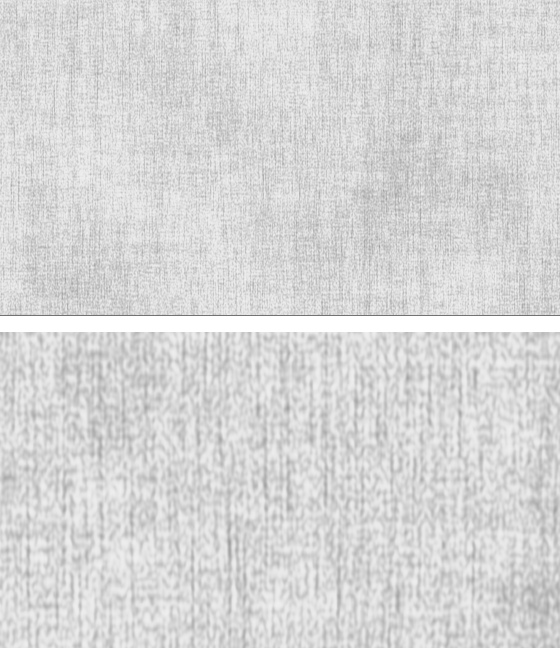
Top, the full canvas; bottom, a detail of the centre.
Reproduce this texture procedurally as a Shadertoy shader.

```glsl
// Pale grey linen cloth: crisp stitch grain, thin dark upright gaps and faint cross threads.

// Tones, from 0 to 1
const float BASE_TONE  = 0.859;
const float HEM_TONE   = 0.45;
const float LIGHT_KNEE = 0.87;   // highlights flatten above this
const float LIGHT_ROOM = 0.11;   // most that highlights rise past the knee

// Noise cells per canvas height (x, y)
const vec2 WARP_CELLS   = vec2(180.0, 17.0);
const vec2 STITCH_CELLS = vec2(194.0, 122.0);
const vec2 WEFT_CELLS   = vec2(17.0, 136.0);
const vec2 BAND_CELLS   = vec2(3.0, 36.0);
const vec2 STRIPE_CELLS = vec2(28.0, 1.8);
const vec2 CLOUD_CELLS  = vec2(1.9, 1.5);

// Strength of each layer
const float WARP_GAIN   = 0.110;
const float STITCH_GAIN = 0.175;
const float WEFT_GAIN   = 0.064;
const float GAP_GAIN    = 0.092;
const float BAND_GAIN   = 0.040;
const float STRIPE_GAIN = 0.048;
const float CLOUD_GAIN  = 0.088;

const float THREADS      = 128.0;   // warp threads per canvas height
const float GAP_WIDTH    = 0.21;    // half width of a gap, in threads
const float GAP_RUNS     = 6.0;     // changes of a gap along its length
const float THREAD_SWAY  = 0.008;   // sideways drift of the threads
const float CHEVRON_RISE = 0.0025;  // slant of the stitches
const float HEM_HEIGHT   = 0.0026;  // dark cut edge at the foot
const int   SAMPLES      = 2;       // antialiasing grid per side

// Unit gradient at a lattice point, from an integer hash
vec2 latticeGradient(ivec2 cell, uint seed) {
    uint h = uint(cell.x) * 374761393u + uint(cell.y) * 668265263u + seed * 974711u;
    h = (h ^ (h >> 15)) * 2246822519u;
    h = (h ^ (h >> 13)) * 3266489917u;
    h ^= h >> 16;
    float angle = float(h & 65535u) * 6.28318 / 65536.0;
    return vec2(cos(angle), sin(angle));
}

float gradientNoise(vec2 p, uint seed) {
    ivec2 cell = ivec2(floor(p));
    vec2 f = fract(p);
    vec2 w = f * f * f * (f * (f * 6.0 - 15.0) + 10.0);
    float a = dot(latticeGradient(cell, seed), f);
    float b = dot(latticeGradient(cell + ivec2(1, 0), seed), f - vec2(1.0, 0.0));
    float c = dot(latticeGradient(cell + ivec2(0, 1), seed), f - vec2(0.0, 1.0));
    float d = dot(latticeGradient(cell + ivec2(1, 1), seed), f - vec2(1.0, 1.0));
    return mix(mix(a, b, w.x), mix(c, d, w.x), w.y);
}

// Thin shadow between neighbouring threads, coming and going along its length
float threadGap(vec2 p) {
    float column = p.x * THREADS;
    float line = 1.0 - smoothstep(0.0, 2.0 * GAP_WIDTH, abs(fract(column) - 0.5));
    float run = gradientNoise(vec2(floor(column) * 1.37 + 0.4, p.y * GAP_RUNS), 6u);
    return line * smoothstep(-0.18, 0.42, run);
}

// Flatten the highlights smoothly
float softenLights(float tone) {
    float excess = max(tone - LIGHT_KNEE, 0.0);
    return min(tone, LIGHT_KNEE) + excess * LIGHT_ROOM / (LIGHT_ROOM + excess);
}

float clothTone(vec2 p) {
    // Threads lean and drift a little
    vec2 q = p;
    q.x += THREAD_SWAY * gradientNoise(p * vec2(5.0, 2.0), 1u);
    q.y += THREAD_SWAY * gradientNoise(p * vec2(2.0, 5.0), 2u);

    // Stitches slant up and down in alternate columns
    float zigzag = abs(fract(q.x * THREADS * 0.5) * 2.0 - 1.0);
    vec2 stitchPos = q + vec2(0.0, CHEVRON_RISE * zigzag);

    float tone = BASE_TONE;
    tone += WARP_GAIN * gradientNoise(q * WARP_CELLS, 3u);
    tone += STITCH_GAIN * gradientNoise(stitchPos * STITCH_CELLS, 4u);
    tone += WEFT_GAIN * gradientNoise(q * WEFT_CELLS, 5u);
    tone -= GAP_GAIN * threadGap(q);

    // Broad unevenness of the cloth
    tone += BAND_GAIN * gradientNoise(q * BAND_CELLS, 7u);
    tone += STRIPE_GAIN * gradientNoise(q * STRIPE_CELLS, 8u);
    tone += CLOUD_GAIN * gradientNoise(p * CLOUD_CELLS, 9u);
    tone += 0.4 * CLOUD_GAIN * gradientNoise(p * CLOUD_CELLS * 2.7, 10u);
    return p.y < HEM_HEIGHT ? HEM_TONE : tone;
}

void mainImage(out vec4 fragColor, in vec2 fragCoord) {
    float tone = 0.0;
    for (int j = 0; j < SAMPLES; j++) {
        for (int i = 0; i < SAMPLES; i++) {
            vec2 offset = (vec2(i, j) + 0.5) / float(SAMPLES) - 0.5;
            tone += clothTone((fragCoord + offset) / iResolution.y);
        }
    }
    tone = softenLights(tone / float(SAMPLES * SAMPLES));
    fragColor = vec4(vec3(clamp(tone, 0.0, 1.0)), 1.0);
}
```
